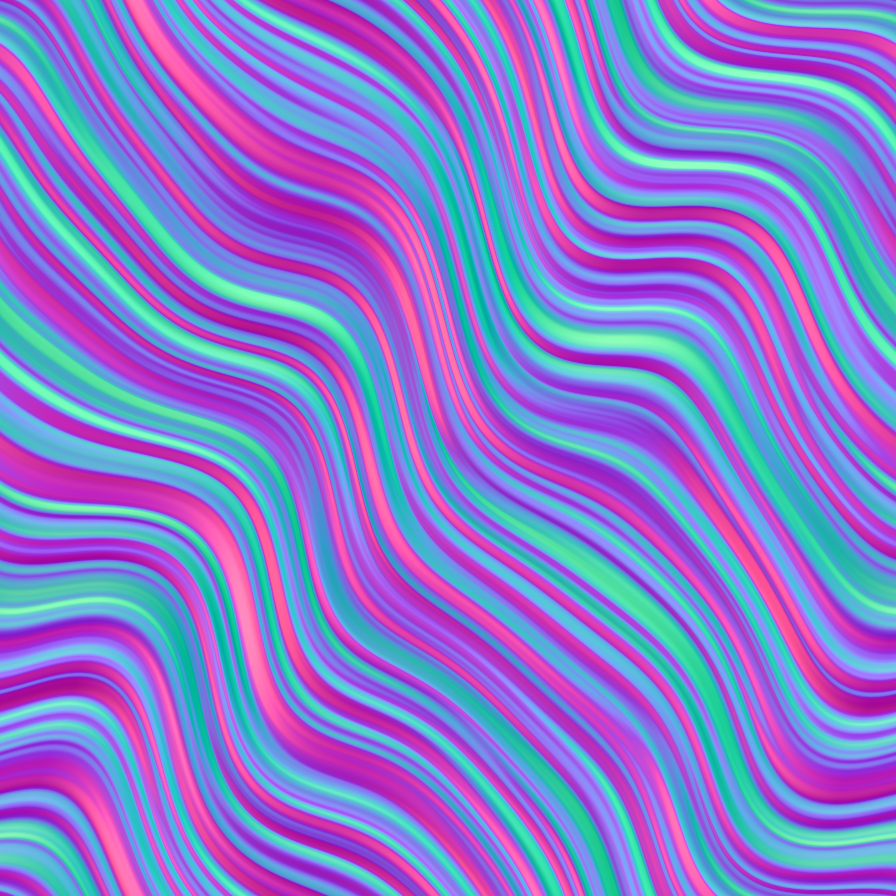
A Shadertoy shader for this background:

```glsl
const float TAU = 6.2831853;

float hash(vec2 cell, uint seed) {
    uvec2 q = uvec2(cell) * uvec2(1597u, 3812u) + seed * 7919u;
    uint h = (q.x ^ (q.y * 2741u + 977u)) * 73856093u;
    h = (h ^ (h >> 15u)) * 19349663u;
    h = (h ^ (h >> 13u)) * 83492791u;
    return float((h ^ (h >> 16u)) & 65535u) / 65535.0;
}

// Value noise that wraps after `period` cells on each axis
float wrapNoise(vec2 p, vec2 period, uint seed) {
    p *= period;
    vec2 cell = floor(p), f = p - cell;
    f = f * f * (3.0 - 2.0 * f);
    vec2 a = mod(cell, period), b = mod(cell + 1.0, period);
    return mix(mix(hash(a, seed), hash(vec2(b.x, a.y), seed), f.x),
               mix(hash(vec2(a.x, b.y), seed), hash(b, seed), f.x), f.y);
}

// Coordinate across the flow: a diagonal bent by whole-number waves
float across(vec2 p) {
    float swell = 0.052 + 0.032 * sin(TAU * (p.x + p.y) - 0.2);
    return p.x + p.y
         + swell * sin(TAU * (2.0 * p.x - p.y) + 4.4)
         + 0.024 * sin(TAU * (p.x - 2.0 * p.y) + 2.8)
         + 0.014 * sin(TAU * (3.0 * p.x - 2.0 * p.y) + 5.0)
         - 0.045 * sin(TAU * p.x);
}

// Mint, teal, blue, violet, purple, magenta, pink
vec3 ramp(float v) {
    vec3 stops[7] = vec3[7](
        vec3(0.30, 0.90, 0.65), vec3(0.20, 0.77, 0.73), vec3(0.36, 0.65, 0.89),
        vec3(0.55, 0.47, 0.94), vec3(0.62, 0.24, 0.85), vec3(0.82, 0.20, 0.71),
        vec3(0.94, 0.29, 0.63));
    vec3 color = stops[0];
    for (int i = 1; i < 7; i++)
        color = mix(color, stops[i], clamp(v * 6.0 - float(i - 1), 0.0, 1.0));
    return color;
}

void mainImage(out vec4 fragColor, in vec2 fragCoord) {
    vec2 p = fragCoord / iResolution.xy;
    float s = across(p);
    vec2 flow = vec2(s, p.y);

    // Long streaks of three widths
    float streak = 0.46 * wrapNoise(flow, vec2(47.0, 3.0), 21u)
                 + 0.38 * wrapNoise(flow, vec2(83.0, 3.0), 22u)
                 + 0.16 * wrapNoise(flow, vec2(151.0, 4.0), 23u);
    float v = smoothstep(0.21, 0.78, streak);

    // Level stretches gain pale mint and deep purple, steep ones teal and salmon
    float slopeX = (across(p + vec2(0.002, 0.0)) - s) / 0.002;
    float level = clamp(1.0 - slopeX, -1.0, 1.0);
    vec3 color = ramp(v);
    color += level * mix(vec3(0.24, 0.09, 0.06), vec3(-0.22, -0.18, -0.04), v);

    // Faint sheen along the flow
    color += 0.16 * (wrapNoise(flow, vec2(72.0, 3.0), 24u) - 0.5);
    fragColor = vec4(clamp(color, 0.0, 1.0), 1.0);
}
```
